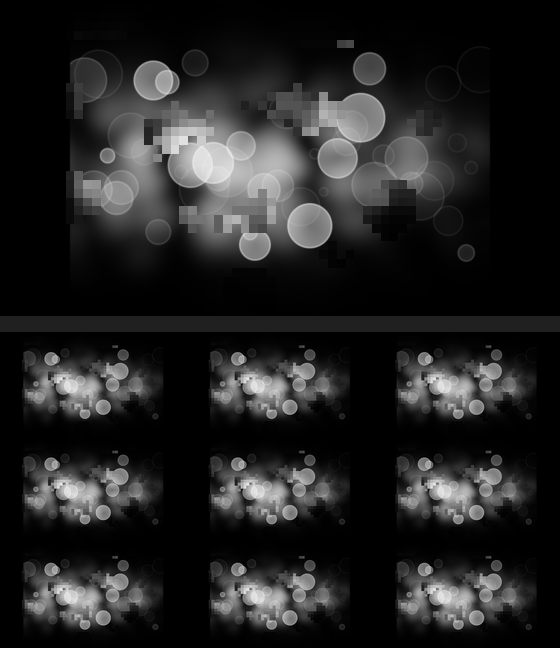
Top: one tile. Bottom: repeated 3 by 3.
This background is drawn by a Shadertoy shader. Its source:

```glsl
const vec2 CANVAS = vec2(16.0, 9.0) / 9.0;   // canvas size, height = 1
const vec2 MOSAIC_CELLS = vec2(64.0, 36.0);
const int DISC_COUNT = 46;

vec3 hash3(vec3 p) {
    p = fract(p * vec3(0.1031, 0.1030, 0.0973));
    p += dot(p, p.yxz + 33.33);
    return fract((p.xxy + p.yxx) * p.zyx);
}

// Shortest offset between two points on the repeating canvas
vec2 wrapDelta(vec2 a, vec2 b) {
    vec2 d = a - b;
    return d - CANVAS * round(d / CANVAS);
}

// Sum of round soft spots, one jittered per cell of a wrapping grid
float softSpots(vec2 p, vec2 cells, float seed) {
    vec2 g = p / CANVAS * cells;
    vec2 base = floor(g);
    float sum = 0.0;
    for (int y = -1; y <= 1; y++) {
        for (int x = -1; x <= 1; x++) {
            vec2 cell = base + vec2(x, y);
            vec3 rnd = hash3(vec3(mod(cell, cells), seed));
            vec2 d = g - cell - rnd.xy;
            float k = max(0.0, 1.0 - dot(d, d));
            sum += rnd.z * k * k * k;
        }
    }
    return sum;
}

// Cloudy light gathered in a wide band around the middle
float fog(vec2 p) {
    vec2 q = wrapDelta(p, vec2(0.75, 0.48)) / vec2(0.50, 0.19);
    float envelope = exp(-dot(q, q));
    float density = 0.08 + 1.3 * softSpots(p, vec2(9.0, 5.0), 3.0)
                         + 1.1 * softSpots(p, vec2(16.0, 9.0), 11.0);
    return 0.9 * (1.0 - exp(-envelope * density));
}

// Translucent disc with a thin bright rim, screened over the light below
float addDisc(float light, float dist, float radius, float strength, float blur) {
    const float RIM = 0.002;
    float edge = dist - radius;
    float inside = 1.0 - smoothstep(-blur, blur, edge);
    float fill = strength * inside * mix(0.8, 1.0, min(dist / radius, 1.0));
    float line = 1.0 - smoothstep(0.0, RIM + blur, abs(edge));
    float rim = (0.06 + 1.1 * strength) * line * min(1.0, 2.0 * RIM / (RIM + blur));
    light += fill * (1.0 - light);
    return light + min(rim, 1.0) * (1.0 - light);
}

float scene(vec2 p, float blur) {
    float light = fog(p);
    for (int i = 0; i < DISC_COUNT; i++) {
        float id = float(i);
        vec3 place = hash3(vec3(id, 7.0, 19.0));
        vec3 look = hash3(vec3(id, 41.0, 5.0));
        vec2 center = vec2(0.24 + 1.3 * fract(id * 0.618 + 0.1),
                           0.5 + 0.36 * (place.x + place.y - 1.0));
        float radius = mix(0.012, 0.079, look.x);
        float fade = mix(1.0, 0.25, smoothstep(1.1, 1.35, center.x));
        float strength = (0.03 + 0.5 * look.y * look.y) * fade;
        light = addDisc(light, length(wrapDelta(p, center)), radius, strength, blur);
    }
    return light;
}

// Black bars at both sides
float sideFrame(float x, float blur) {
    float halfWidth = 0.375 * CANVAS.x;
    return 1.0 - smoothstep(-blur, blur, abs(x - 0.5 * CANVAS.x) - halfWidth);
}

// Patches of blocks with ragged, stepped borders
bool isMosaic(vec2 center, vec2 cell) {
    float ragged = 0.16 * (hash3(vec3(mod(cell, MOSAIC_CELLS), 23.0)).x - 0.5);
    float reach = smoothstep(0.0, 0.2, center.x) * (1.0 - smoothstep(1.25, 1.5, center.x));
    return softSpots(center, vec2(9.0, 5.0), 29.0) * reach + ragged > 0.56;
}

void mainImage(out vec4 fragColor, in vec2 fragCoord) {
    vec2 p = fragCoord / iResolution.xy * CANVAS;
    float blur = 1.0 / iResolution.y;

    // Blocks sit half a cell off the frame, so they can step over its edge
    vec2 cell = floor(p / CANVAS * MOSAIC_CELLS + 0.5);
    vec2 center = cell / MOSAIC_CELLS * CANVAS;
    vec2 samplePos = p;
    float frameX = p.x;
    if (isMosaic(center, cell)) {
        samplePos = center + vec2(0.06, -0.04);
        frameX = center.x;
        blur = 0.5 / MOSAIC_CELLS.y;
    }

    float light = scene(samplePos, blur) * sideFrame(frameX, blur);
    fragColor = vec4(vec3(light), 1.0);
}
```
